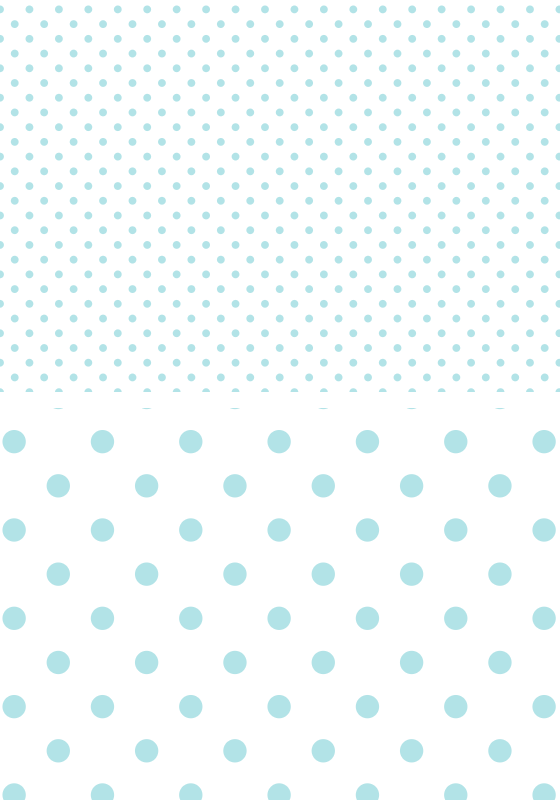
Top: the whole. Bottom: its middle third, enlarged.
Give the GLSL for this pattern, as a Shadertoy shader.

```glsl
// Small pale aqua polka dots on white, in staggered rows.
// Two interleaved square lattices are folded into one cell, and the
// distance to the nearest dot centre gives a smooth-edged disc.

#define COLUMNS 19.02                  // dots across the canvas width
#define DOT_RADIUS 0.132               // in units of the dot spacing
#define ORIGIN vec2(0.0, -0.005)       // first dot centre, in spacings
#define DOT_COLOR vec3(0.70, 0.89, 0.905)
#define PAPER_COLOR vec3(1.0)

// Distance from p to the nearest point of the unit square lattice
float latticeDistance(vec2 p) {
    return length(fract(p + 0.5) - 0.5);
}

// Signed distance to the staggered dots: cell corners and cell centres
float dotsDistance(vec2 p) {
    return min(latticeDistance(p), latticeDistance(p + 0.5)) - DOT_RADIUS;
}

void mainImage(out vec4 fragColor, in vec2 fragCoord) {
    // Both axes scale by the width, so the dots stay round
    float pixel = COLUMNS / iResolution.x;
    vec2 p = fragCoord * pixel - ORIGIN;

    // One pixel wide edge ramp
    float coverage = clamp(0.5 - dotsDistance(p) / pixel, 0.0, 1.0);
    fragColor = vec4(mix(PAPER_COLOR, DOT_COLOR, coverage), 1.0);
}
```
